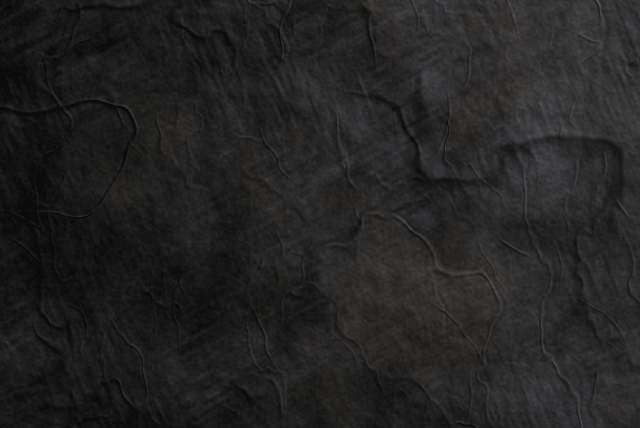
A WebGL 1 fragment shader for this texture:

```glsl
precision highp float;
// Dark trowelled plaster with folded lips, scratches and dry smears in raking light.
uniform vec2 u_resolution;

const vec3 WARM_TINT = vec3(1.03, 1.0, 0.975);
const vec3 COOL_TINT = vec3(1.0, 0.985, 1.04);
const vec2 LIGHT_DIR = vec2(-0.64, -0.77);
const float SAMPLE_STEP = 0.0013;

float hash(vec2 p) {
  vec3 q = fract(p.xyx * 0.1031);
  q += dot(q, q.yzx + 33.33);
  return fract((q.x + q.y) * q.z);
}

float noise(vec2 p) {
  vec2 i = floor(p);
  vec2 f = fract(p);
  vec2 u = f * f * f * (f * (f * 6.0 - 15.0) + 10.0);
  float low = mix(hash(i), hash(i + vec2(1.0, 0.0)), u.x);
  float high = mix(hash(i + vec2(0.0, 1.0)), hash(i + vec2(1.0)), u.x);
  return mix(low, high, u.y);
}

vec2 rotate(vec2 p, float angle) {
  float c = cos(angle);
  float s = sin(angle);
  return vec2(c * p.x + s * p.y, c * p.y - s * p.x);
}

float fbm(vec2 p) {
  float sum = 0.0;
  float gain = 0.533;
  for (int i = 0; i < 4; i++) {
    sum += gain * noise(p);
    p = rotate(p, 0.7) * 2.03 + 11.7;
    gain *= 0.5;
  }
  return sum;
}

// Folded plaster edge: x is its height, y the dark crease beside it.
vec2 lip(vec2 p, float scale, float seed, float width) {
  vec2 q = p * scale + seed;
  q += 1.5 * (vec2(fbm(q * 0.8), fbm(q * 0.8 + 17.0)) - 0.5);
  float d = noise(q) - 0.5 + 0.12 * (noise(q * 3.1) - 0.5);
  float fade = smoothstep(0.3, 0.62, noise(q * 0.9 + 31.0));
  float bead = exp(-d * d / (width * width));
  float gap = (d + 1.5 * width) / width;
  return fade * vec2(bead + 0.7 * smoothstep(-width, width, d), exp(-gap * gap));
}

// Short curved tool marks, mostly steep.
float scratches(vec2 p, float aspect) {
  float sum = 0.0;
  for (int i = 0; i < 60; i++) {
    float id = float(i) + 3.0;
    vec2 center = vec2(hash(vec2(id, 1.0)) * aspect, hash(vec2(id, 2.0)));
    float angle = 1.57 + 2.2 * (hash(vec2(id, 3.0)) - 0.5);
    float reach = mix(0.02, 0.12, hash(vec2(id, 4.0)));
    vec2 q = rotate(p - center, angle);
    q.y += 6.0 * (hash(vec2(id, 5.0)) - 0.5) * q.x * q.x;
    q.y += 0.016 * (noise(q * 24.0 + id) - 0.5);
    float taper = 1.0 - smoothstep(0.3 * reach, reach, abs(q.x));
    sum += taper * exp(-q.y * q.y / 0.000009) * hash(vec2(id, 6.0));
  }
  return sum;
}

// Brushed grain in two directions, switching by region.
float streaks(vec2 p) {
  float steep = noise(rotate(p, 1.95) * vec2(18.0, 110.0));
  float slanted = noise(rotate(p, 0.5) * vec2(17.0, 100.0));
  return mix(steep, slanted, smoothstep(0.4, 0.6, noise(p * 5.3 + 5.0)));
}

// Height in x, crease darkness in y.
vec2 plaster(vec2 p, float aspect) {
  vec2 h = vec2(0.0052, 0.9) * lip(p, 2.4, 4.0, 0.016);
  h += vec2(0.0046, 0.8) * lip(p, 3.9, 23.0, 0.026);
  h += vec2(0.0036, 0.6) * lip(p * vec2(1.3, 0.8), 6.5, 47.0, 0.045);
  h += vec2(0.0024, 0.4) * lip(p * vec2(1.2, 0.8), 11.0, 83.0, 0.08);
  h.x += 0.0032 * scratches(p, aspect);
  h.x += 0.0020 * streaks(p) * smoothstep(0.25, 0.7, noise(p * 5.0 + 61.0));
  h.x += 0.016 * fbm(p * 9.0 + 3.0) + 0.0022 * noise(p * 46.0);
  h.x += 0.0011 * noise(p * 130.0);
  return h;
}

// Broad tone: darker at the left and the bottom, with cloudy mottling.
float baseTone(vec2 p, float aspect) {
  float across = p.x / aspect + 0.16 * (p.y - 0.5);
  float tone = mix(0.084, 0.192, smoothstep(-0.1, 1.0, across));
  tone += 0.10 * (fbm(p * 3.0 + 8.0) - 0.5);
  tone += 0.075 * (fbm(p * 11.0 + 40.0) - 0.5);
  return tone - 0.02 * (1.0 - smoothstep(0.0, 0.2, p.y));
}

void main() {
  vec2 p = gl_FragCoord.xy / u_resolution.y;
  float aspect = u_resolution.x / u_resolution.y;

  // Raking light from the slope along one direction
  vec2 offset = LIGHT_DIR * SAMPLE_STEP;
  vec2 ahead = plaster(p + offset, aspect);
  vec2 behind = plaster(p - offset, aspect);
  float slope = (ahead.x - behind.x) / (2.0 * SAMPLE_STEP);
  float relief = slope / (1.0 + 0.5 * abs(slope));
  float crease = min(0.5 * (ahead.y + behind.y), 1.0);

  // Pale dry smears broken up by the brushed grain
  float grain = streaks(p);
  float smear = smoothstep(0.53, 0.62, fbm(p * 4.6 + 19.0) + 0.1 * (grain - 0.5));
  float tone = baseTone(p, aspect);
  tone += 0.035 * smear * (grain - 0.2);
  tone += 0.024 * (grain - 0.5) + 0.032 * (noise(p * 170.0) - 0.5);
  tone *= 1.0 - 0.3 * crease;
  tone += relief * (0.05 + 0.42 * max(tone, 0.0));

  float coolness = smoothstep(0.4, 0.62, fbm(p * 3.0 + 71.0));
  vec3 tint = mix(WARM_TINT, COOL_TINT, max(coolness * 0.6, smear * 0.8));
  gl_FragColor = vec4(max(tone, 0.045) * tint, 1.0);
}
```
